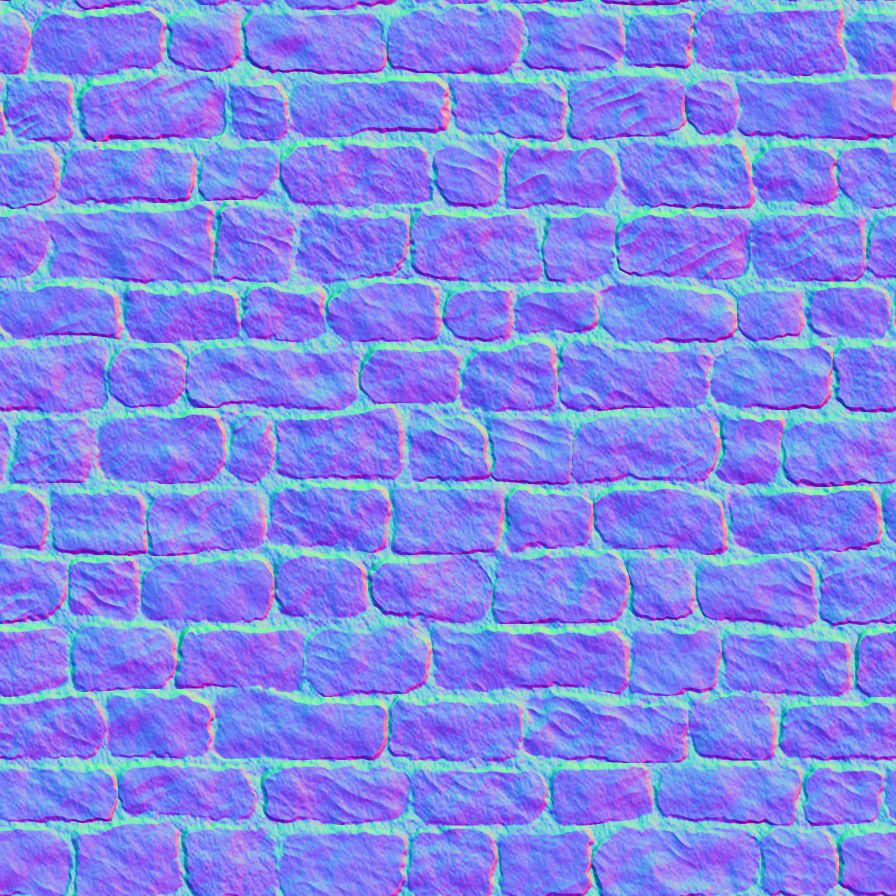
Reproduce this texture map procedurally as a WebGL 2 fragment shader.

```glsl
#version 300 es
precision highp float;
// Tangent-space normal map of a coursed rubble stone wall that tiles on all sides.
// Each pixel finds its stone in a jittered course, builds a height field from a
// rounded box plus rough noise, and encodes the slope of that field as a colour.
uniform vec2 u_resolution;
out vec4 fragColor;

const int COURSES = 13;
const int STONES[COURSES] = int[COURSES](8, 7, 6, 7, 8, 8, 9, 7, 9, 8, 8, 8, 8);
const float COURSE_JITTER = 0.2;    // share of a course height
const float JOINT_JITTER = 0.62;    // share of a mean stone width
const vec2 WARP = vec2(0.010, 0.013);
const float STONE_DEPTH = 0.0090;
const float DEPTH_WEAR = 0.9;       // how far edges fade in places
const float SIDE_BEVEL = 0.0046;
const float TOP_BEVEL = 0.0078;
const float PILLOW = 0.0024;
const float GRAIN = 0.0046;
const float GRAIN_GAIN = 0.55;
const float MORTAR_GRAIN = 2.0;     // mortar roughness against stone
const float CREASE = 0.0052;
const float FACE_LEAN = 0.045;      // stone faces tip slightly downwards
const float FACE_TILT = 0.20;       // random tilt from stone to stone
const float MORTAR_LEAN = 0.70;     // mortar beds tip upwards
const vec3 CHANNEL_GAIN = vec3(1.01, 1.0, 0.97);
const float SLOPE_STEP = 0.0010;
const mat2 TURN = mat2(2.0, 1.0, -1.0, 2.0);  // whole numbers keep the tiling
const int AA = 2;

struct Stone { vec2 centre; vec2 halfSize; vec2 id; };

float hash(vec2 p) {
    vec3 q = fract(p.xyx * 0.1031);
    q += dot(q, q.yzx + 33.33);
    return fract((q.x + q.y) * q.z);
}

// Value noise on a lattice that wraps after one canvas.
float noise(vec2 p, vec2 cells) {
    p *= cells;
    vec2 i = floor(p), f = p - i;
    f = f * f * f * (f * (f * 6.0 - 15.0) + 10.0);
    vec2 a = mod(i, cells), b = mod(i + 1.0, cells);
    return mix(mix(hash(a), hash(vec2(b.x, a.y)), f.x),
               mix(hash(vec2(a.x, b.y)), hash(b), f.x), f.y);
}

// Every octave is turned and enlarged by the same matrix.
float grain(vec2 p) {
    float sum = 0.0, amp = 1.0;
    for (int i = 0; i < 4; i++) {
        sum += amp * (noise(p, vec2(25.0, 31.0)) - 0.5);
        amp *= GRAIN_GAIN;
        p = TURN * p + 0.31;
    }
    return sum;
}

vec2 warp(vec2 p) {
    return p + WARP * (vec2(noise(p, vec2(17.0, 26.0)), noise(p + 0.37, vec2(11.0, 13.0))) - 0.5);
}

// Edges of courses, and joints within a course.
float courseEdge(float k) {
    float rows = float(COURSES);
    return (k + COURSE_JITTER * (hash(vec2(mod(k, rows), 71.0)) - 0.5)) / rows;
}

float jointEdge(float k, float row, float count) {
    float shift = hash(vec2(row, 19.0)) + JOINT_JITTER * (hash(vec2(mod(k, count), row + 40.0)) - 0.5);
    return (k + shift) / count;
}

Stone findStone(vec2 p) {
    float k = floor(p.y * float(COURSES));
    if (p.y < courseEdge(k)) k -= 1.0;
    else if (p.y >= courseEdge(k + 1.0)) k += 1.0;
    float row = mod(k, float(COURSES));
    float count = float(STONES[int(row + 0.5)]);
    float j = floor(p.x * count - hash(vec2(row, 19.0)));
    if (p.x < jointEdge(j, row, count)) j -= 1.0;
    else if (p.x >= jointEdge(j + 1.0, row, count)) j += 1.0;
    vec2 id = vec2(mod(j, count), row);
    vec2 lo = vec2(jointEdge(j, row, count), courseEdge(k));
    vec2 hi = vec2(jointEdge(j + 1.0, row, count), courseEdge(k + 1.0));
    lo += vec2(0.0004 + 0.0014 * hash(id + 3.0), 0.0004 + 0.0012 * hash(id + 5.0));
    hi -= vec2(0.0004 + 0.0014 * hash(id + 7.0), 0.0002 + 0.0045 * hash(id + 9.0));
    return Stone(0.5 * (lo + hi), 0.5 * (hi - lo), id);
}

// Height in x, stone coverage in y.
vec2 surface(vec2 p, Stone s) {
    vec2 q = warp(p) - s.centre;
    q += q.yx * vec2(0.24, 0.05) * (vec2(hash(s.id + 11.0), hash(s.id + 13.0)) - 0.5);
    float radius = min(0.012 + 0.014 * hash(s.id + 15.0), 0.8 * min(s.halfSize.x, s.halfSize.y));
    vec2 b = abs(q) - s.halfSize + radius;
    float d = length(max(b, 0.0)) + min(max(b.x, b.y), 0.0) - radius;
    float chips = noise(TURN * p, vec2(61.0));
    d += 0.0055 * (noise(p, vec2(47.0)) - 0.5) + 0.0042 * (chips - 0.5);

    vec2 u = q / s.halfSize;
    float bevel = mix(SIDE_BEVEL, TOP_BEVEL, smoothstep(0.3, 0.95, u.y));
    bevel *= 0.6 + 0.8 * noise(p + 0.23, vec2(53.0));
    float body = 1.0 - smoothstep(-bevel, 0.001, d);
    float depth = STONE_DEPTH * (1.0 + DEPTH_WEAR * (noise(p + 0.61, vec2(29.0, 33.0)) - 0.5));

    // Rough stone face: pillow, tilt, and slanting chisel creases.
    vec2 tilt = FACE_TILT * (vec2(hash(s.id + 17.0), hash(s.id + 21.0)) - 0.5);
    vec2 bent = p + 0.012 * vec2(noise(p, vec2(31.0)), noise(p + 0.5, vec2(37.0)));
    if (hash(s.id + 23.0) > 0.7) bent.x = -bent.x;
    float ridge = noise(TURN * bent, vec2(13.0, 27.0)) - 0.5;
    float crease = sqrt(ridge * ridge + 0.002) * (0.3 + hash(s.id + 25.0));
    float face = dot(q, tilt + vec2(0.0, FACE_LEAN)) - PILLOW * dot(u, u) - CREASE * crease;
    float rough = GRAIN * grain(p) * mix(MORTAR_GRAIN, 0.75 + 0.5 * hash(s.id + 27.0), body);
    return vec2(body * (STONE_DEPTH * 0.1 + 0.9 * depth + face) + rough, body);
}

vec3 normalColour(vec2 p) {
    Stone s = findStone(warp(p));
    vec2 here = surface(p, s);
    vec2 e = vec2(SLOPE_STEP, 0.0);
    vec2 slope = (vec2(surface(p + e.xy, s).x, surface(p + e.yx, s).x) - here.x) / SLOPE_STEP;
    float mortar = 1.0 - here.y;
    slope.y -= MORTAR_LEAN * mortar * mortar;
    return CHANNEL_GAIN * (0.5 + 0.5 * normalize(vec3(-slope, 1.0)));
}

void main() {
    vec3 colour = vec3(0.0);
    for (int i = 0; i < AA * AA; i++) {
        vec2 offset = (vec2(i % AA, i / AA) + 0.5) / float(AA) - 0.5;
        colour += normalColour((gl_FragCoord.xy + offset) / u_resolution);
    }
    fragColor = vec4(colour / float(AA * AA), 1.0);
}
```
